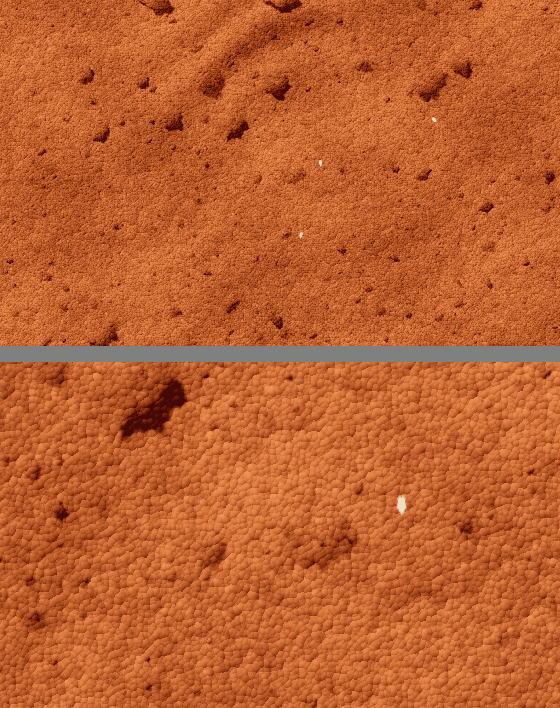
Top, the full canvas; bottom, a detail of the centre.
A WebGL 1 fragment shader for this texture:

```glsl
precision highp float;
// Sunlit red desert sand: fine grains, scattered clods with cast shadows, soft swells.

uniform vec2 u_resolution;

const vec2 LIGHT = vec2(-0.6, 0.8); // direction towards the sun

float hash(vec2 cell, float seed) {
  vec3 v = fract(cell.xyx * vec3(0.1031, 0.1030, 0.0973) + seed * 0.137);
  v += dot(v, v.yzx + 33.33);
  return fract((v.x + v.y) * v.z);
}

vec2 hash2(vec2 cell, float seed) {
  return vec2(hash(cell, seed), hash(cell, seed + 3.7));
}

// Cellular grains: each is a small dome with its own brightness.
float grains(vec2 p, float seed) {
  vec2 home = floor(p), nearest = vec2(2.0), owner = home;
  for (int y = -1; y <= 1; y++) {
    for (int x = -1; x <= 1; x++) {
      vec2 cell = home + vec2(x, y);
      vec2 offset = p - cell - hash2(cell, seed);
      if (dot(offset, offset) < dot(nearest, nearest)) {
        nearest = offset;
        owner = cell;
      }
    }
  }
  float own = hash(owner, seed + 9.1);
  return dot(nearest, LIGHT) * 1.6 + (own - 0.5) * 0.8 + (0.45 - length(nearest)) * 0.8;
}

// Distance to a lumpy, stretched outline of radius 1.
float lump(vec2 q, float turn, float stretch) {
  float c = cos(turn), s = sin(turn);
  q = mat2(c, s, -s, c) * q * vec2(1.0, stretch);
  float a = atan(q.y, q.x);
  float outline = 1.0 + 0.13 * sin(2.0 * a + turn * 5.0)
                + 0.09 * sin(5.0 * a + turn * 9.0) + 0.05 * sin(11.0 * a + turn);
  return length(q) / outline;
}

// Change of tone made by clods: lit crown, dark lee side and cast shadow.
float clods(vec2 p, float density, float size, float soft, float depth, float seed) {
  vec2 home = floor(p);
  float change = 0.0;
  for (int y = -1; y <= 1; y++) {
    for (int x = -1; x <= 1; x++) {
      vec2 cell = home + vec2(x, y);
      if (hash(cell, seed) < density) {
        vec2 traits = hash2(cell, seed + 11.3);
        float radius = size * mix(0.55, 1.25, traits.x * traits.x);
        vec2 q = (p - cell - 0.2 - 0.6 * hash2(cell, seed + 5.9)) / radius;
        float turn = hash(cell, seed + 21.7) * 6.283;
        float stretch = 1.0 + 0.5 * traits.y;
        float dark = depth * mix(0.4, 1.0, hash(cell, seed + 31.1));
        float shadowEdge = lump(q + LIGHT * 0.55, turn, stretch);
        float shadow = 1.0 - smoothstep(0.85 - soft, 0.85 + soft, shadowEdge);
        float body = 1.0 - smoothstep(1.0 - soft, 1.0 + soft, lump(q, turn, stretch));
        float facing = dot(q, LIGHT);
        float crown = 0.6 * facing - 0.7 * traits.y - dark * 0.5 * smoothstep(0.15, 0.9, -facing);
        change += mix(-dark * shadow, crown, body);
      }
    }
  }
  return change;
}

// Sparse pale pebbles, rounded and lit from one side.
float pebbles(vec2 p, float density, float seed) {
  vec2 cell = floor(p);
  vec2 q = (fract(p) - 0.3 - 0.4 * hash2(cell, seed)) / mix(0.14, 0.28, hash(cell, seed + 2.3));
  float cover = 1.0 - smoothstep(0.7, 1.2, length(q));
  return step(hash(cell, seed + 8.5), density) * cover * (0.7 + 0.9 * dot(q, LIGHT));
}

// Broad uneven ground, with a few slanting ridges near the top.
float swells(vec2 p) {
  vec2 w = p + 0.06 * sin(p.yx * 9.0 + vec2(1.0, 4.0));
  float broad = sin(dot(w, vec2(6.0, -9.0)) + 1.0) + 0.7 * sin(dot(w, vec2(13.0, 8.0)))
              + 0.6 * sin(dot(w, vec2(17.0, -27.0)) + 2.0)
              + 0.5 * sin(dot(w, vec2(31.0, -38.0))) * sin(dot(w, vec2(23.0, 14.0)));
  vec2 fromRidge = w - vec2(0.75, 0.88);
  float ridge = -cos(35.0 * (dot(w, vec2(0.54, -0.84)) + 0.276));
  return 0.32 * broad + 1.1 * ridge * exp(-22.0 * dot(fromRidge, fromRidge));
}

// Tone 0 is deep shadow, 5 is sunlit sand, above that are glints.
vec3 sandColour(float tone) {
  vec3 c = mix(vec3(0.27, 0.03, 0.02), vec3(0.43, 0.12, 0.04), clamp(tone, 0.0, 1.0));
  c = mix(c, vec3(0.55, 0.20, 0.06), clamp(tone - 1.0, 0.0, 1.0));
  c = mix(c, vec3(0.66, 0.30, 0.12), clamp(tone - 2.0, 0.0, 1.0));
  c = mix(c, vec3(0.76, 0.38, 0.18), clamp(tone - 3.0, 0.0, 1.0));
  c = mix(c, vec3(0.86, 0.48, 0.25), clamp(tone - 4.0, 0.0, 1.0));
  return mix(c, vec3(0.93, 0.58, 0.35), clamp(tone * 0.7 - 3.5, 0.0, 1.0));
}

// Rare pale chips, one at most in a cell.
float chips(vec2 p, float density) {
  vec2 cell = floor(p);
  vec2 q = (fract(p) - 0.2 - 0.6 * hash2(cell, 61.0)) / 0.04;
  float shape = lump(q, hash(cell, 63.0) * 6.283, 1.6);
  return step(hash(cell, 67.0), density) * (1.0 - smoothstep(0.7, 1.2, shape));
}

void main() {
  vec2 p = gl_FragCoord.xy / u_resolution.y;
  vec2 rough = p + 0.004 * sin(p.yx * 71.0) + 0.002 * sin(p.yx * 163.0 + 2.0);

  float tone = 3.85 + swells(p);
  tone += 1.05 * grains(p * 180.0, 1.0) + 0.6 * grains(p * 95.0, 2.0) + 0.4 * grains(rough * 30.0, 3.0);
  tone += pebbles(p * 48.0, 0.16, 41.0);
  tone += clods(rough * 5.5, 0.5, 0.24, 0.1, 4.2, 4.0);
  tone += clods(rough * 13.0, 0.36, 0.2, 0.18, 4.0, 5.0);
  tone += clods(p * 36.0, 0.18, 0.23, 0.3, 3.2, 6.0);

  vec3 colour = sandColour(tone);
  colour = mix(colour, vec3(0.93, 0.87, 0.76), chips(p * 5.0, 0.08));
  gl_FragColor = vec4(colour, 1.0);
}
```
